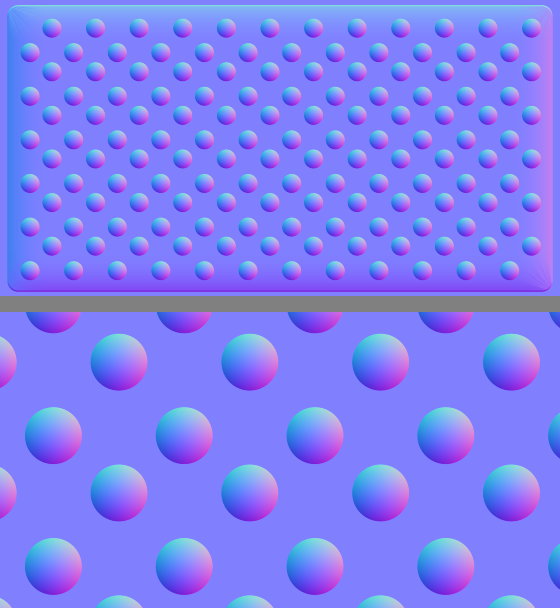
Top: the whole. Bottom: its middle third, enlarged.
A Shadertoy shader for this texture map:

```glsl
// Tangent-space normal map of a cushioned rounded panel studded with domes.
// Two offset square lattices place the domes; soft bevels, a thin rim and
// faint corner creases supply the panel slopes, encoded as RGB at the end.

const float SHEET_WIDTH = 768.0;              // design units across the canvas
const vec2  PANEL_CENTER = vec2(0.5, 0.4985); // share of the canvas
const vec2  PANEL_HALF = vec2(374.0, 196.5);
const float CORNER_RADIUS = 15.0;
const float RIM_WIDTH = 1.6;
const vec2  RIM_SLOPE = vec2(0.5, 0.8);
const vec2  BEVEL_WIDTH = vec2(58.0, 56.0);
const vec2  BEVEL_SLOPE = vec2(0.52, 0.46);
const float CORNER_FADE = 0.4;                // bevel strength left at corners
const float CREASE_REACH = 55.0;
const float CREASE_SLOPE = 0.16;
const float DOME_PITCH = 59.8;
const float DOME_RADIUS = 13.0;
const float DOME_SLOPE = 0.76;
const vec2  DOME_COUNT = vec2(12.0, 6.0);     // per lattice
const vec2  LATTICE_A = vec2(71.2, 68.3);     // first dome of each lattice
const vec2  LATTICE_B = vec2(41.2, 34.7);

float hash(float n) {
    n = fract(n * 0.1031);
    n *= n + 33.33;
    return fract(n * (n + n));
}

float valueNoise(float x) {
    float cell = floor(x);
    float t = smoothstep(0.0, 1.0, fract(x));
    return mix(hash(cell), hash(cell + 1.0), t);
}

float roundedBox(vec2 p, vec2 halfSize, float radius) {
    vec2 d = abs(p) - halfSize + radius;
    return length(max(d, 0.0)) + min(max(d.x, d.y), 0.0) - radius;
}

// Offset from the nearest dome of a bounded lattice.
vec2 domeOffset(vec2 p, vec2 first) {
    vec2 index = clamp(round((p - first) / DOME_PITCH), vec2(0.0), DOME_COUNT - 1.0);
    return p - first - index * DOME_PITCH;
}

// Pillow slope: each bevel weakens where it meets its neighbour.
vec2 bevelSlope(vec2 q) {
    vec2 inset = max(PANEL_HALF - abs(q), 0.0);
    vec2 falloff = clamp(1.0 - inset / BEVEL_WIDTH, 0.0, 1.0);
    vec2 crossFade = mix(vec2(CORNER_FADE), vec2(1.0), 1.0 - falloff.yx * falloff.yx);
    return sign(q) * BEVEL_SLOPE * falloff * falloff * crossFade;
}

// Thin rays fanning out of each corner.
vec2 creaseSlope(vec2 q) {
    vec2 inset = max(PANEL_HALF - abs(q), 0.001);
    float seed = 40.0 * step(0.0, q.x) + 80.0 * step(0.0, q.y);
    float ray = valueNoise(atan(inset.y, inset.x) * 14.0 + seed) - 0.5;
    float fade = 1.0 - smoothstep(0.1, 1.0, length(inset) / CREASE_REACH);
    return sign(q) * vec2(ray, -ray) * CREASE_SLOPE * fade;
}

void mainImage(out vec4 fragColor, in vec2 fragCoord) {
    float unitsPerPixel = SHEET_WIDTH / iResolution.x;
    vec2 p = fragCoord * unitsPerPixel;
    vec2 q = p - PANEL_CENTER * iResolution.xy * unitsPerPixel;
    float aa = 0.6 * unitsPerPixel;

    // Panel body
    float edge = roundedBox(q, PANEL_HALF, CORNER_RADIUS);
    vec2 slope = bevelSlope(q) + creaseSlope(q);

    // Steep rim along the outline
    vec2 cornerVector = max(abs(q) - PANEL_HALF + CORNER_RADIUS, 0.0);
    vec2 outward = sign(q) * cornerVector / max(length(cornerVector), 0.001);
    float rim = smoothstep(-RIM_WIDTH - aa, -RIM_WIDTH + aa, edge);
    slope = mix(slope, outward * RIM_SLOPE, rim);
    slope *= 1.0 - smoothstep(-aa, aa, edge);

    // Domes
    for (int i = 0; i < 2; i++) {
        vec2 d = domeOffset(p, i == 0 ? LATTICE_A : LATTICE_B);
        float r = length(d);
        vec2 domeSlope = DOME_SLOPE * d / max(r, DOME_RADIUS);
        float cover = 1.0 - smoothstep(DOME_RADIUS - aa, DOME_RADIUS + aa, r);
        slope = mix(slope, domeSlope, cover);
    }

    // Encode the unit normal as colour
    vec3 normal = vec3(slope, sqrt(max(1.0 - dot(slope, slope), 0.0)));
    fragColor = vec4(0.5 + 0.5 * normal, 1.0);
}
```
